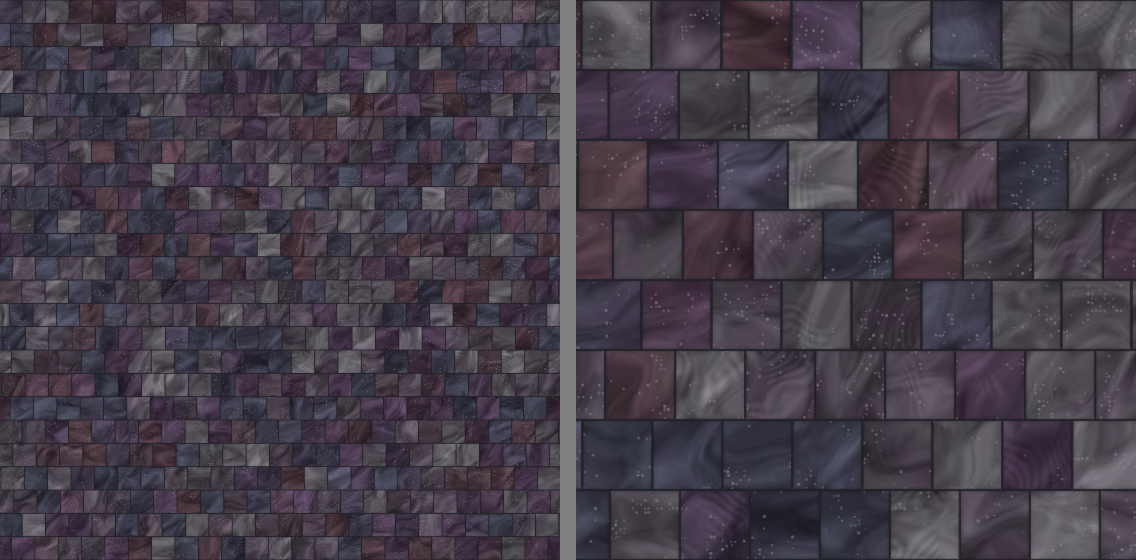
Left: the whole. Right: its middle third, enlarged.
A WebGL 2 fragment shader for this texture:

```glsl
#version 300 es
precision highp float;
// Small mother-of-pearl tiles in running bond, 24 across and 24 down.
// Every tile hashes its own dusky tint, then adds warped cloud noise,
// curved growth bands and clustered glitter; dark joints lie on top.
uniform vec2 u_resolution;
out vec4 fragColor;

const float TILES = 24.0;
const float TAU = 6.28318;
const float JOINT_HALF_WIDTH = 0.018;
const vec3 JOINT = vec3(0.125, 0.125, 0.150);
const vec3 ASH = vec3(0.335, 0.322, 0.345);
const vec3 SLATE = vec3(0.225, 0.225, 0.285);
const vec3 PLUM = vec3(0.262, 0.200, 0.280);
const vec3 MAROON = vec3(0.270, 0.195, 0.222);
const vec3 MAUVE = vec3(0.290, 0.255, 0.300);
const vec3 GLITTER = vec3(0.58, 0.53, 0.59);

float hash(vec2 p) {
    vec3 q = fract(vec3(p.xyx) * 0.1031);
    q += dot(q, q.yzx + 33.33);
    return fract((q.x + q.y) * q.z);
}

vec2 hash2(vec2 p) {
    return vec2(hash(p + 17.3), hash(p + 71.9));
}

float noise(vec2 p) {
    vec2 i = floor(p);
    vec2 f = p - i;
    f = f * f * (3.0 - 2.0 * f);
    float low = mix(hash(i), hash(i + vec2(1, 0)), f.x);
    float high = mix(hash(i + vec2(0, 1)), hash(i + vec2(1, 1)), f.x);
    return mix(low, high, f.y);
}

float fbm(vec2 p) {
    float sum = 0.0;
    float gain = 0.53;
    for (int i = 0; i < 4; i++) {
        sum += gain * noise(p);
        p = mat2(1.6, 1.2, -1.2, 1.6) * p + 5.7;
        gain *= 0.5;
    }
    return sum;
}

vec2 rotate(vec2 p, float angle) {
    float c = cos(angle);
    float s = sin(angle);
    return vec2(c * p.x + s * p.y, c * p.y - s * p.x);
}

// Tint of one tile, blended gradually from slate through plum to ash
vec3 tileTint(vec2 id) {
    float pick = hash(id + 3.1);
    vec3 tint = mix(SLATE, PLUM, smoothstep(0.10, 0.42, pick));
    tint = mix(tint, MAROON, smoothstep(0.42, 0.54, pick));
    tint = mix(tint, MAUVE, smoothstep(0.52, 0.66, pick));
    tint = mix(tint, ASH, smoothstep(0.72, 1.0, pick));
    return tint * mix(0.86, 1.16, hash(id + 41.7));
}

// Cloudy streaks stretched along a mostly rising diagonal
float clouds(vec2 p, vec2 seed, float angle) {
    vec2 q = rotate(p, angle) * vec2(1.3, 2.9) + seed;
    vec2 warp = vec2(noise(q * 0.9 + 9.0), noise(q * 0.9 + 31.0)) - 0.5;
    return fbm(q + 1.8 * warp) - 0.5;
}

// Fine curved lines around a centre outside the tile
float growthBands(vec2 p, vec2 seed, float angle) {
    vec2 centre = 0.85 * vec2(cos(angle), sin(angle));
    float radius = length(p - centre) + 0.22 * noise(p * 2.6 + seed);
    float spacing = 6.0 + 2.5 * noise(p * 2.0 + seed + 13.0);
    return sin(TAU * radius * spacing) * smoothstep(0.35, 0.75, noise(p * 2.3 + seed + 53.0));
}

// Tiny bright flecks, denser where a noise patch is high
float glitter(vec2 p, vec2 seed, float pixel) {
    vec2 g = (p + 0.5) * 17.0;
    vec2 cell = floor(g);
    vec2 spot = 0.35 + 0.3 * hash2(cell + seed);
    float patchy = smoothstep(0.50, 0.88, noise(p * 3.6 + seed + 23.0));
    float present = step(1.0 - 0.24 * patchy - 0.004, hash(cell + seed + 7.0));
    float size = mix(0.22, 0.42, hash(cell + seed + 19.0));
    float edge = max(0.15, pixel * 8.5);
    float fleck = 1.0 - smoothstep(size - edge, size + edge, length(g - cell - spot));
    return present * fleck * mix(0.4, 1.0, hash(cell + seed + 37.0));
}

void main() {
    vec2 grid = gl_FragCoord.xy / u_resolution * TILES;
    float pixel = TILES / min(u_resolution.x, u_resolution.y);

    // Alternate rows shift by half a tile, each with a little slack
    float row = floor(grid.y);
    float slack = 0.20 * (hash(vec2(row, 87.0)) - 0.5);
    grid.x += 0.5 * mod(row + 1.0, 2.0) + slack;
    vec2 id = vec2(mod(floor(grid.x), TILES), row);
    vec2 p = fract(grid) - 0.5;
    vec2 seed = floor(hash2(id) * 180.0);

    // Pearl surface, with cooler shadows and greyer lights
    float cloud = clouds(p, seed, 0.65 + 1.5 * (hash(id + 5.0) - 0.5));
    float bands = growthBands(p, seed, TAU * hash(id + 11.0));
    float banded = smoothstep(0.30, 0.90, hash(id + 29.0));
    vec3 color = tileTint(id) * (1.0 + 1.15 * cloud + 0.09 * banded * bands);
    color += cloud * vec3(0.012, 0.040, 0.012);
    color += vec3(0.020, -0.006, 0.014) * (noise(p * 3.0 + seed + 61.0) - 0.5);
    color = mix(color, GLITTER, 0.55 * glitter(p, seed, pixel));

    // Softly darkened rim and joint
    float edge = 0.5 - max(abs(p.x), abs(p.y));
    color *= mix(0.90, 1.0, smoothstep(0.0, 0.08, edge));
    float joint = 1.0 - smoothstep(-0.5 * pixel, 0.5 * pixel, edge - JOINT_HALF_WIDTH);
    fragColor = vec4(mix(color, JOINT, 0.85 * joint), 1.0);
}
```
